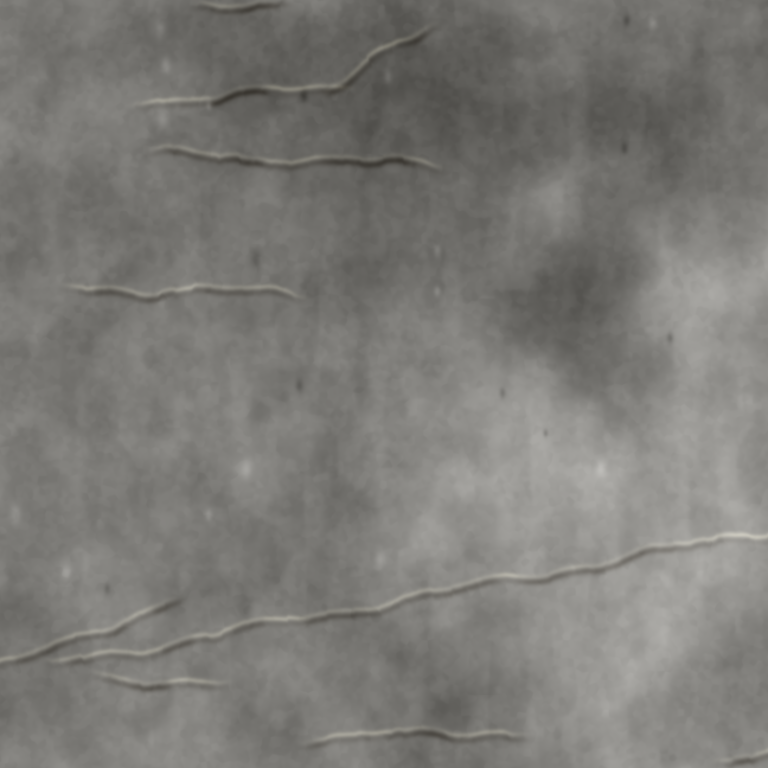
A Shadertoy shader for this texture:

```glsl
float hash(vec2 p)
{
    vec3 q = fract(p.xyx * vec3(0.1031, 0.1030, 0.0973));
    q += dot(q, q.yzx + 33.33);
    return fract((q.x + q.y) * q.z);
}

vec2 cellPoint(vec2 cell)
{
    return vec2(hash(cell), hash(cell + 57.3));
}

// Smoothed cellular noise, centred on zero
float cellular(vec2 p)
{
    vec2 home = floor(p);
    float total = 0.0, weights = 0.0;
    for (int y = -1; y <= 1; y++)
    for (int x = -1; x <= 1; x++) {
        vec2 cell = home + vec2(x, y);
        vec2 d = p - cell - cellPoint(cell);
        float w = exp(-6.0 * dot(d, d));
        total += w * (hash(cell + 19.7) - 0.5);
        weights += w;
    }
    return total / weights;
}

// Soft round stain: centre, radius
float stain(vec2 p, vec2 centre, float radius)
{
    vec2 d = (p - centre) / radius;
    return exp(-dot(d, d));
}

// Sparse small chips, taller than wide
float chips(vec2 p, float scale, float share)
{
    vec2 q = p * scale, cell = floor(q);
    vec2 d = q - cell - mix(vec2(0.3), vec2(0.7), cellPoint(cell));
    float size = mix(0.06, 0.15, hash(cell + 8.1));
    return step(1.0 - share, hash(cell + 3.9)) * stain(d * vec2(1.0, 0.6), vec2(0.0), size);
}

// Raised crease: x is the lit rim, y the shadow beneath it
vec2 crease(vec2 p, vec2 a, vec2 b, float seed)
{
    vec2 along = b - a;
    float len = length(along);
    along /= len;
    float s = dot(p - a, along);
    float h = dot(p - a, vec2(-along.y, along.x));
    h += 0.005 * sin(s * 23.0 + seed) + 0.0028 * sin(s * 61.0 + seed * 2.3)
       + 0.004 * cellular(vec2(s * 55.0, seed));
    float taper = smoothstep(0.0, 0.05, s) * smoothstep(0.0, 0.05, len - s);
    float wear = 0.75 + 1.0 * cellular(vec2(s * 26.0, seed + 4.0));
    float rim = stain(vec2(h, 0.0), vec2(0.0025, 0.0), 0.0036);
    float shade = stain(vec2(h, 0.0), vec2(-0.0045, 0.0), 0.0048);
    return taper * vec2(rim * wear, shade * (1.4 - wear));
}

// Large cloudy patches: centre, radius, brightness
float clouds(vec2 p)
{
    vec4 patches[12] = vec4[12](
        vec4(0.88, 0.44, 0.16, 0.13), vec4(0.63, 0.46, 0.13, 0.10),
        vec4(0.66, 0.28, 0.13, 0.08), vec4(0.80, 0.06, 0.12, 0.13),
        vec4(0.73, 0.71, 0.07, 0.11), vec4(0.98, 0.63, 0.09, 0.10),
        vec4(0.92, 0.23, 0.12, 0.08), vec4(0.51, 0.91, 0.16, -0.10),
        vec4(0.40, 0.73, 0.19, -0.05), vec4(0.77, 0.58, 0.11, -0.14),
        vec4(0.79, 0.82, 0.14, -0.09), vec4(0.56, 0.11, 0.09, -0.07));
    float sum = 0.0;
    for (int i = 0; i < 12; i++)
        sum += patches[i].w * stain(p, patches[i].xy, patches[i].z);
    return sum;
}

// All creases, each given by its two ends
vec2 creases(vec2 p)
{
    vec4 ends[10] = vec4[10](
        vec4(0.16, 0.866, 0.47, 0.887), vec4(0.41, 0.873, 0.58, 0.975),
        vec4(0.18, 0.800, 0.59, 0.785), vec4(0.07, 0.626, 0.41, 0.616),
        vec4(0.24, 0.997, 0.39, 0.992), vec4(-0.05, 0.110, 0.25, 0.228),
        vec4(0.05, 0.130, 1.06, 0.320), vec4(0.11, 0.122, 0.31, 0.106),
        vec4(0.38, 0.038, 0.70, 0.047), vec4(0.92, 0.000, 1.05, 0.025));
    vec2 sum = vec2(0.0);
    for (int i = 0; i < 10; i++)
        sum += crease(p, ends[i].xy, ends[i].zw, float(i) * 1.7 + 0.4);
    return sum;
}

void mainImage(out vec4 fragColor, in vec2 fragCoord)
{
    vec2 uv = fragCoord / iResolution.xy;

    // Warped clouds over the plain slab
    vec2 warp = vec2(cellular(uv * 8.0), cellular(uv * 8.0 + 31.0));
    float tone = 0.483 + 1.1 * clouds(uv + 0.09 * warp);

    // Mottling, vertical wash marks and fine grain
    tone += 0.08 * cellular(uv * 9.0 + 5.0) + 0.06 * cellular(uv * 21.0 + 11.0);
    tone += 0.035 * cellular(uv * vec2(50.0, 11.0) + 23.0);
    tone += 0.035 * cellular(uv * 52.0 + 41.0) + 0.03 * cellular(uv * 120.0);
    tone += 0.09 * chips(uv, 17.0, 0.06) - 0.10 * chips(uv + 0.37, 19.0, 0.02);

    // Warm grey, with slightly olive creases
    vec3 color = vec3(tone) + vec3(0.004, -0.001, -0.016);
    vec2 relief = creases(uv);
    color += 0.13 * relief.x * vec3(1.0, 0.97, 0.80);
    color -= 0.15 * relief.y * vec3(0.90, 0.95, 1.0);
    fragColor = vec4(color, 1.0);
}
```
